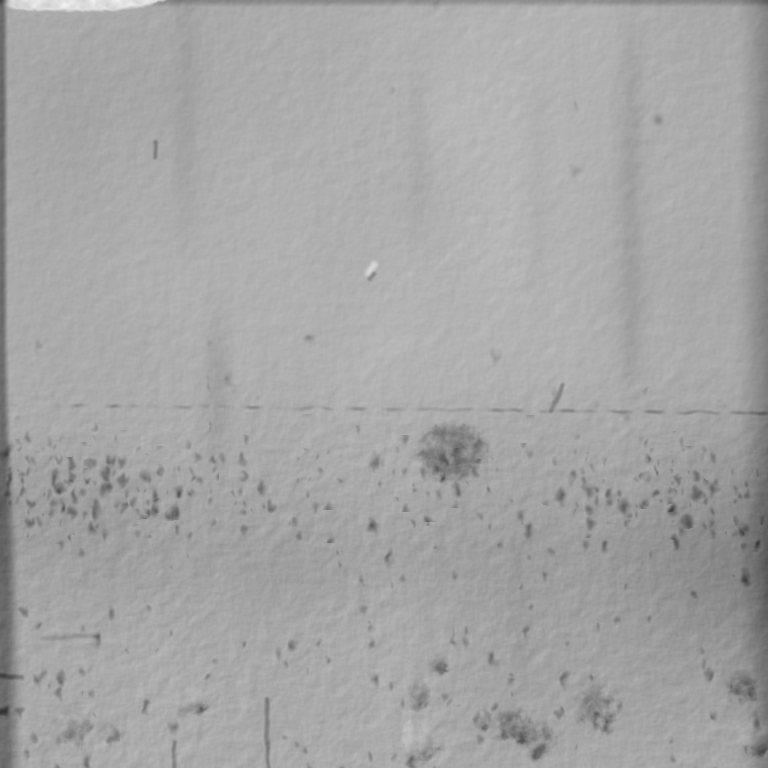
A Shadertoy shader for this texture:

```glsl
// Weathered grey plaster wall: a level crack, rain streaks, a band of pits, one
// dark patch and crumbled lumps along the foot. Gradient noise gives the relief
// by a slanted height difference; jittered cells scatter the pits.

vec2 hash2(vec2 p) {
    vec3 q = fract(p.xyx * vec3(0.1031, 0.1030, 0.0973));
    q += dot(q, q.yzx + 33.33);
    return fract((q.xx + q.yz) * q.zy);
}

float corner(vec2 cell, vec2 f, vec2 o) {
    return dot(hash2(cell + o) * 2.0 - 1.0, f - o);
}

float noise(vec2 p) {
    vec2 c = floor(p), f = p - c, u = f * f * (3.0 - 2.0 * f);
    return mix(mix(corner(c, f, vec2(0, 0)), corner(c, f, vec2(1, 0)), u.x),
               mix(corner(c, f, vec2(0, 1)), corner(c, f, vec2(1, 1)), u.x), u.y);
}

float fbm(vec2 p) {
    return noise(p) + 0.5 * noise(p * 2.03 + 17.3) + 0.25 * noise(p * 4.1 + 52.4);
}

float glow(vec2 p, float x, float y, float w, float h) {
    vec2 d = (p - vec2(x, y)) / vec2(w, h);
    return exp(-dot(d, d));
}

// Soft-edged line from a to b
float scratch(vec2 p, vec2 a, vec2 b, float width) {
    vec2 pa = p - a, ba = b - a;
    float t = clamp(dot(pa, ba) / dot(ba, ba), 0.0, 1.0);
    return 1.0 - smoothstep(0.0, width, length(pa - ba * t));
}

// Ragged pits in jittered cells; density is the chance that a cell holds one
float pits(vec2 p, float scale, float density) {
    vec2 q = p * scale + 0.45 * vec2(noise(p * 75.0), noise(p * 75.0 + 40.0));
    float dark = 0.0;
    for (int k = 0; k < 9; k++) {
        vec2 cell = floor(q) + vec2(k % 3 - 1, k / 3 - 1), r = hash2(cell + 91.0);
        vec2 d = q - cell - 0.2 - 0.6 * hash2(cell + 7.0);
        float pit = 1.0 - smoothstep(0.0, mix(0.25, 0.55, r.y), length(d * vec2(1.2, 0.75)));
        dark = max(dark, pit * step(r.x, density) * (0.6 + 0.4 * r.y));
    }
    return dark;
}

void mainImage(out vec4 fragColor, in vec2 fragCoord) {
    vec2 p = fragCoord / iResolution.xy;
    float rough = fbm(p * 70.0), crumbs = fbm(p * 58.0 + 9.0);
    float lower = 1.0 - smoothstep(0.35, 0.55, p.y);

    // Broad light and cloudy stains
    float tone = 0.665 + 0.025 * fbm(p * vec2(7.0, 4.0))
        + 0.045 * glow(p, 0.68, 0.88, 0.17, 0.25) + 0.022 * glow(p, 0.38, 0.65, 0.3, 0.2)
        + 0.015 * glow(p, 0.6, 0.53, 0.3, 0.08) - 0.018 * glow(p, 0.1, 0.85, 0.13, 0.12)
        - 0.035 * glow(p, 0.4, 0.27, 0.7, 0.08) - 0.045 * glow(p, 0.1, 0.35, 0.16, 0.08)
        - 0.125 * glow(p, 1.02, 0.27, 0.2, 0.16) - 0.025 * glow(p, 0.85, 0.12, 0.25, 0.12);

    // Rain streaks: x, lower end, upper end, depth
    vec4 streaks[6] = vec4[6](
        vec4(0.243, 0.68, 1.05, 0.03), vec4(0.545, 0.68, 0.93, 0.028), vec4(0.822, 0.5, 0.96, 0.055),
        vec4(0.7, 0.58, 0.92, 0.018), vec4(0.282, 0.4, 0.58, 0.05), vec4(0.678, 0.12, 0.28, 0.025));
    for (int i = 0; i < 6; i++) {
        vec4 s = streaks[i];
        float d = (p.x - s.x + 0.006 * noise(vec2(s.x * 40.0, p.y * 9.0))) / 0.016;
        tone -= s.w * exp(-d * d) * smoothstep(s.y - 0.06, s.y + 0.06, p.y)
              * (1.0 - smoothstep(s.z - 0.08, s.z + 0.08, p.y));
    }

    // Fine relief lit from the upper left
    vec2 lit = p + vec2(-0.0028, 0.0028);
    tone += (0.045 + 0.025 * lower) * (rough - fbm(lit * 70.0));
    tone += (0.035 + 0.04 * lower) * (noise(p * 38.0) - noise(lit * 38.0));

    // Pits: thick at both sides of the band, sparse elsewhere
    float band = smoothstep(0.27, 0.36, p.y) * (1.0 - smoothstep(0.39, 0.455, p.y));
    float density = 0.008 + 0.045 * lower + 0.3 * glow(p, 0.283, 0.49, 0.02, 0.06)
        + band * (0.22 + 0.55 * glow(p, 0.12, 0.37, 0.12, 0.07) + 0.35 * glow(p, 0.85, 0.35, 0.09, 0.05));
    tone -= 0.23 * pits(p, 46.0, density) * mix(0.4, 1.0, lower);
    tone -= 0.14 * pits(p + 0.37, 72.0, density * 0.8) * lower;

    // Dark rough patch
    float rim = length((p - vec2(0.588, 0.412)) * vec2(0.95, 1.1)) + 0.01 * rough;
    tone -= 0.25 * (1.0 - smoothstep(0.028, 0.05, rim)) * clamp(0.62 + 0.9 * crumbs, 0.1, 1.1);

    // Crumbled lumps: centre, radius, paleness of the cap
    vec4 lumps[12] = vec4[12](
        vec4(0.095, 0.057, 0.027, 0.6), vec4(0.143, 0.048, 0.016, 0.5), vec4(0.248, 0.087, 0.02, 0.8),
        vec4(0.545, 0.034, 0.027, 1), vec4(0.546, 0.096, 0.018, 0.4), vec4(0.57, 0.135, 0.014, 0.2),
        vec4(0.778, 0.082, 0.028, 0.2), vec4(0.667, 0.056, 0.024, 0), vec4(0.702, 0.037, 0.024, 0.1),
        vec4(0.983, 0.04, 0.024, 1), vec4(0.964, 0.106, 0.021, 0.1), vec4(0.629, 0.063, 0.013, 0));
    for (int i = 0; i < 12; i++) {
        vec4 l = lumps[i];
        vec2 d = (p - l.xy) / l.z + 0.6 * vec2(rough, crumbs);
        float shade = smoothstep(-0.2, 0.9, dot(d, vec2(0.4, -0.8)) + 0.8 * crumbs);
        float ragged = clamp(0.6 + 1.1 * crumbs, 0.0, 1.2);
        tone += (1.0 - smoothstep(0.5, 1.2, length(d)))
              * (0.07 * l.w - 0.29 * mix(ragged, shade, 0.2 + 0.7 * l.w));
    }

    // Level crack, broken along its length
    float crack = abs(p.y - 0.473 + 0.011 * p.x + 0.005 * noise(vec2(p.x * 40.0, 2.0)));
    float broken = smoothstep(-0.2, 0.4, noise(vec2(p.x * 44.0, 8.0)) + 0.25 * p.x - 0.1);
    tone -= 0.15 * broken * (1.0 - smoothstep(0.0, 0.0042, crack));

    // Scratches, pale chip and two specks
    vec2 w = p + 0.004 * noise(p * 45.0) * vec2(1, -1);
    vec4 cuts[7] = vec4[7](
        vec4(0.349, 0, 0.347, 0.09), vec4(0.227, 0, 0.226, 0.035), vec4(0.718, 0.465, 0.733, 0.498),
        vec4(0.203, 0.795, 0.202, 0.815), vec4(0, 0.119, 0.028, 0.118), vec4(0.482, 0.637, 0.487, 0.643),
        vec4(0.055, 0.169, 0.128, 0.172));
    for (int i = 0; i < 7; i++)
        tone -= (i < 6 ? 0.17 : 0.08) * scratch(w, cuts[i].xy, cuts[i].zw, 0.0055);
    tone += 0.15 * scratch(w, vec2(0.48, 0.644), vec2(0.487, 0.656), 0.008);
    tone -= 0.15 * (glow(p, 0.857, 0.844, 0.006, 0.006) + glow(p, 0.402, 0.56, 0.006, 0.004));

    // Shadowed borders and the pale flake at the top left
    float side = mix(0.024, 0.009, smoothstep(0.1, 0.6, p.y));
    tone -= 0.24 * (1.0 - smoothstep(0.3 * side, 1.3 * side, p.x))
          + 0.17 * smoothstep(0.955, 1.01, p.x) + 0.14 * smoothstep(0.989, 1.0, p.y);
    float edge = 0.986 + 8.0 * pow(abs(p.x - 0.095), 3.0) + 0.005 * rough;
    float flake = smoothstep(-0.003, 0.003, p.y - edge) * smoothstep(0.0, 0.02, p.x);
    fragColor = vec4(vec3(mix(tone, 0.88 + 0.12 * rough, flake)), 1.0);
}
```
